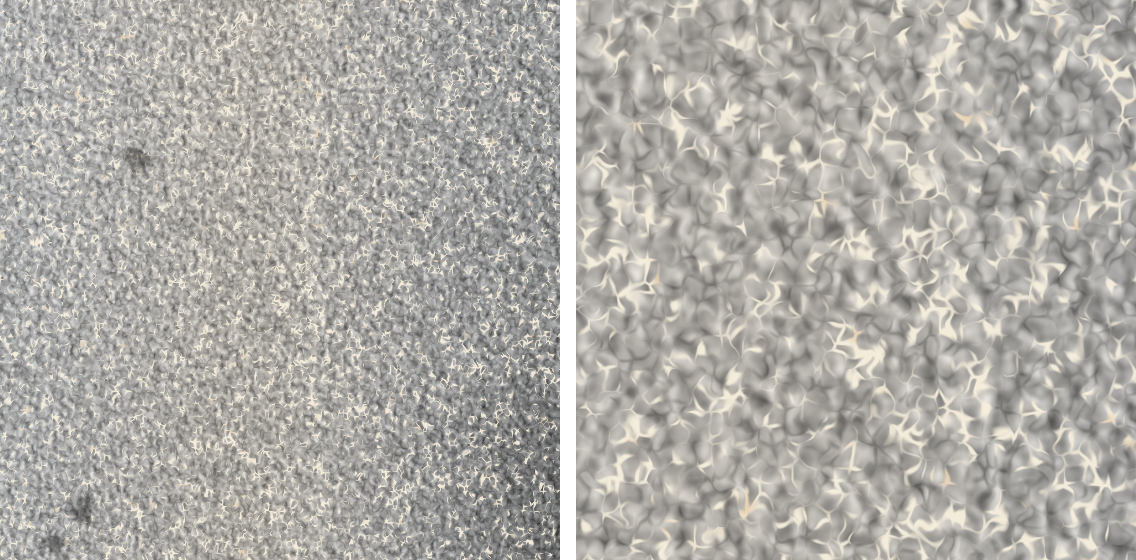
Left, the full canvas; right, a detail of the centre.
This texture is drawn by a WebGL 2 fragment shader. Its source:

```glsl
#version 300 es
precision highp float;

uniform vec2 u_resolution;
out vec4 fragColor;

float hash(vec2 p) {
    vec3 q = fract(p.xyx * vec3(0.1031, 0.1030, 0.0973));
    q += dot(q, q.yzx + 33.33);
    return fract((q.x + q.y) * q.z);
}

vec2 hash2(vec2 p) {
    return vec2(hash(p), hash(p + 71.7));
}

float noise(vec2 p) {
    vec2 i = floor(p), f = fract(p);
    f = f * f * (3.0 - 2.0 * f);
    return mix(mix(hash(i), hash(i + vec2(1, 0)), f.x),
               mix(hash(i + vec2(0, 1)), hash(i + vec2(1, 1)), f.x), f.y);
}

float fbm(vec2 p) {
    float sum = 0.0, amp = 0.5;
    for (int i = 0; i < 4; i++) {
        sum += amp * noise(p);
        p = mat2(1.6, 1.2, -1.2, 1.6) * p + 13.1;
        amp *= 0.5;
    }
    return sum;
}

// Nearest distance, gap to the second nearest, and a random value per stone
vec3 stones(vec2 p) {
    vec2 cell = floor(p);
    float near = 9.0, second = 9.0, id = 0.0;
    for (int y = -1; y <= 1; y++) {
        for (int x = -1; x <= 1; x++) {
            vec2 c = cell + vec2(x, y);
            float d = length(c + 0.1 + 0.8 * hash2(c) - p);
            if (d < near) {
                second = near;
                near = d;
                id = hash(c + 37.3);
            } else {
                second = min(second, d);
            }
        }
    }
    return vec3(near, second - near, id);
}

// Light from the upper right falling on a bumpy surface
float relief(vec2 p) {
    vec2 toLight = vec2(0.45, 0.25);
    return noise(p - toLight) - noise(p + toLight);
}

void main() {
    vec2 uv = gl_FragCoord.xy / u_resolution;
    vec2 warp = vec2(noise(uv * 110.0), noise(uv * 110.0 + 40.0)) - 0.5;
    vec2 p = uv * vec2(106.0, 90.0) + warp * 0.9;
    vec3 stone = stones(p);

    // Broad light: pale at the upper left, dark at the lower right
    float shade = 0.665 - 0.10 * smoothstep(0.45, 1.1, uv.x) * (1.25 - 0.7 * uv.y);
    shade -= 0.10 * smoothstep(0.35, 0.0, length(uv - vec2(1.02, 0.15)));
    shade += 0.03 * smoothstep(0.9, 0.0, length(uv - vec2(0.2, 0.95)));
    shade += 0.03 * (fbm(uv * 9.0) - 0.47);

    // Stone tone, bumps and fine grit
    shade += 0.04 * (stone.z - 0.5);
    shade += 0.21 * relief(uv * vec2(150.0, 120.0) + warp * 0.8);
    shade += 0.13 * (noise(mat2(0.8, 0.6, -0.6, 0.8) * uv * 210.0) - 0.5);

    // Worn seam running upward
    float seamX = 0.565 + 0.012 * (noise(vec2(uv.y * 9.0, 3.0)) - 0.5);
    float seam = exp(-pow((uv.x - seamX) / 0.014, 2.0));
    shade += 0.03 * seam;

    // Gaps: shadowed crevices, or short pale flecks where grit is exposed
    float gap = smoothstep(0.5, 0.0, stone.y);
    float patches = 0.20 * (fbm(uv * 24.0 + 5.0) - 0.47) + 0.12 * seam;
    vec2 q = mat2(0.9, 0.3, -0.3, 0.9) * uv;
    float fleck = noise(q * vec2(135.0, 112.0) + 9.0) + patches;
    float grit = smoothstep(0.82, 1.30, fleck + 0.42 * gap);
    float crevice = gap * smoothstep(0.55, 0.20, fleck);
    shade -= 0.13 * crevice;

    // Warm band in the middle, cool sides
    float warmth = exp(-pow((uv.x - 0.44) * 4.0, 2.0));
    vec3 tint = mix(vec3(0.995, 1.0, 1.005), vec3(1.02, 1.0, 0.965), warmth);
    vec3 color = shade * tint;

    // Cream grit, now and then ochre
    float ochre = smoothstep(0.75, 1.0, noise(uv * 60.0 + 20.0));
    vec3 cream = mix(vec3(0.97, 0.94, 0.87), vec3(0.92, 0.83, 0.70), ochre);
    color = mix(color, cream, 0.95 * grit);

    // Rare pale pebbles
    float pebble = step(0.997, stone.z) * smoothstep(0.6, 0.2, stone.x);
    color = mix(color, cream, 0.75 * pebble);

    // Dark tar spots with ragged rims
    for (int i = 0; i < 3; i++) {
        float k = float(i);
        vec2 center = vec2(0.25 - 0.10 * k + 0.025 * k * (k - 1.0), 0.71 / (1.0 + 6.5 * k * k));
        float d = length(uv - center) + 0.05 * (fbm(uv * 60.0) - 0.47);
        color *= 1.0 - 0.36 * smoothstep(0.028, 0.008, d);
    }

    fragColor = vec4(clamp(color, 0.0, 1.0), 1.0);
}
```
